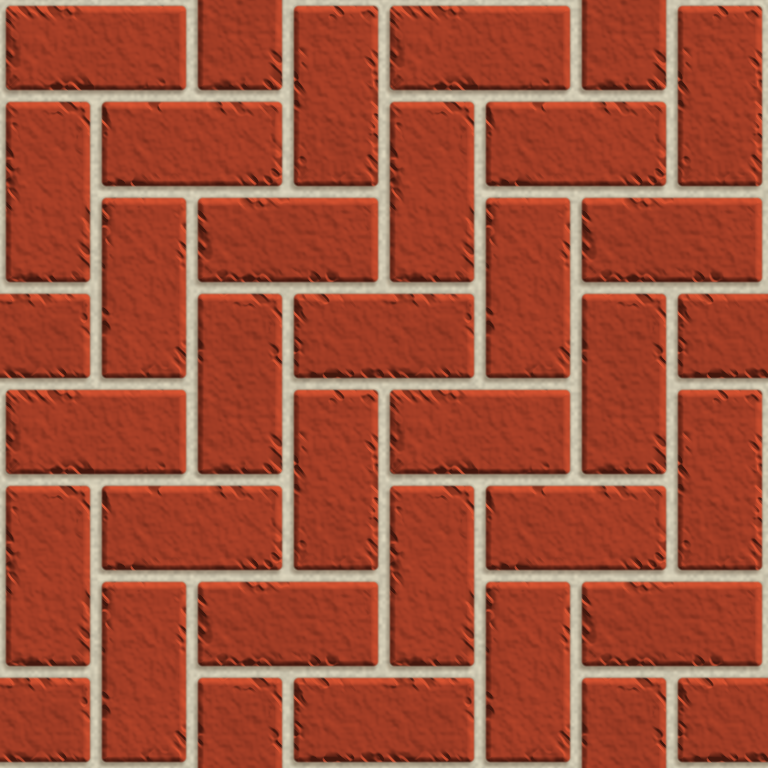
A Shadertoy shader for this pattern:

```glsl
const float CELLS = 8.0;           // half-brick cells across the canvas
const float PERIOD = 4.0;          // cells in one herringbone repeat
const float JOINT = 0.062;         // half width of the mortar joint, in cells
const float CORNER = 0.05;
const float SOFTNESS = 0.014;
const float BEVEL = 0.07;
const float GRAIN = 0.28;
const float CHIP_DEPTH = 0.5;
const float CHIP_REACH = 0.17;     // how far wear creeps in from an edge
const float EMBOSS_STEP = 0.025;
const float SHADOW_STEP = 0.045;
const vec2 LIGHT = vec2(0.55, 0.83);

const vec3 BRICK = vec3(0.63, 0.235, 0.145);
const vec3 BRICK_LIT = vec3(0.88, 0.34, 0.20);
const vec3 BRICK_DARK = vec3(0.25, 0.085, 0.05);
const vec3 MORTAR = vec3(0.81, 0.78, 0.69);
const vec3 MORTAR_SHADE = vec3(0.52, 0.46, 0.38);

float hash(vec2 cell, float seed) {
    uvec3 v = uvec3(vec3(cell, seed)) * 1664525u + 1013904223u;
    v.x += v.y * v.z;
    v.y += v.z * v.x;
    v.z += v.x * v.y;
    v ^= v >> 16u;
    v.x += v.y * v.z;
    return float(v.x >> 8u) / 16777216.0;
}

// Value noise wrapping every PERIOD cells; freq must be whole
float noise(vec2 p, vec2 freq) {
    vec2 q = p * freq, wrap = PERIOD * freq;
    vec2 i = floor(q), f = q - i;
    f = f * f * (3.0 - 2.0 * f);
    vec2 lo = floor(mod(i + 0.5, wrap));
    vec2 hi = floor(mod(i + 1.5, wrap));
    float seed = freq.x + 31.0 * freq.y;
    return mix(mix(hash(lo, seed), hash(vec2(hi.x, lo.y), seed), f.x),
               mix(hash(vec2(lo.x, hi.y), seed), hash(hi, seed), f.x), f.y);
}

// Diagonal axes keep the wrap because their coefficients are whole
vec2 diagonal(vec2 p) {
    return vec2(p.x + p.y, p.y - p.x);
}

// Distance to the brick edge, positive inside the brick
float brickDistance(vec2 p) {
    vec2 cell = floor(p);
    float k = floor(mod(cell.x + cell.y + 1.5, 4.0));
    bool lying = k < 2.0;
    vec2 center = lying ? vec2(1.0 - k, 0.5) : vec2(0.5, 3.0 - k);
    vec2 halfSize = (lying ? vec2(1.0, 0.5) : vec2(0.5, 1.0)) - JOINT;
    vec2 q = abs(p - cell - center) - halfSize + CORNER;
    return CORNER - length(max(q, 0.0)) - min(max(q.x, q.y), 0.0);
}

// Ragged strokes gathered in patches along the edges
float chips(vec2 p, float d) {
    float patches = smoothstep(0.42, 0.72, noise(p, vec2(3.0)));
    float strokes = smoothstep(0.45, 0.75, noise(diagonal(p), vec2(14.0, 6.0)));
    return patches * strokes * (1.0 - smoothstep(0.02, CHIP_REACH, d));
}

float relief(vec2 p) {
    float d = brickDistance(p);
    float grain = 0.65 * noise(diagonal(p), vec2(9.0, 6.0))
                + 0.35 * noise(p, vec2(23.0));
    return smoothstep(-0.04, BEVEL, d) + GRAIN * grain - CHIP_DEPTH * chips(p, d);
}

vec3 brickColor(vec2 p, float d) {
    float slope = relief(p) - relief(p + LIGHT * EMBOSS_STEP);
    vec3 color = BRICK * (0.97 + 0.06 * noise(p, vec2(2.0)));
    color = mix(color, BRICK_LIT, clamp(slope * 2.6, 0.0, 0.85));
    color = mix(color, BRICK_DARK, clamp(-slope * 3.2, 0.0, 0.95));
    return mix(color, BRICK_DARK, 0.5 * chips(p, d));
}

vec3 mortarColor(vec2 p, float d) {
    float shadow = smoothstep(-0.04, 0.03, brickDistance(p + LIGHT * SHADOW_STEP));
    float contact = smoothstep(-0.035, 0.01, d);
    float speckle = noise(p, vec2(19.0)) + noise(p, vec2(29.0)) - 1.0;
    vec3 color = mix(MORTAR, MORTAR_SHADE, max(0.7 * shadow, 0.45 * contact));
    return color * (1.0 + 0.09 * speckle);
}

void mainImage(out vec4 fragColor, in vec2 fragCoord) {
    vec2 p = fragCoord / iResolution.xy * CELLS;
    float pixel = CELLS / min(iResolution.x, iResolution.y);
    float d = brickDistance(p);
    float edge = max(SOFTNESS, 0.75 * pixel);
    float coverage = smoothstep(-edge, edge, d);
    fragColor = vec4(mix(mortarColor(p, d), brickColor(p, d), coverage), 1.0);
}
```
